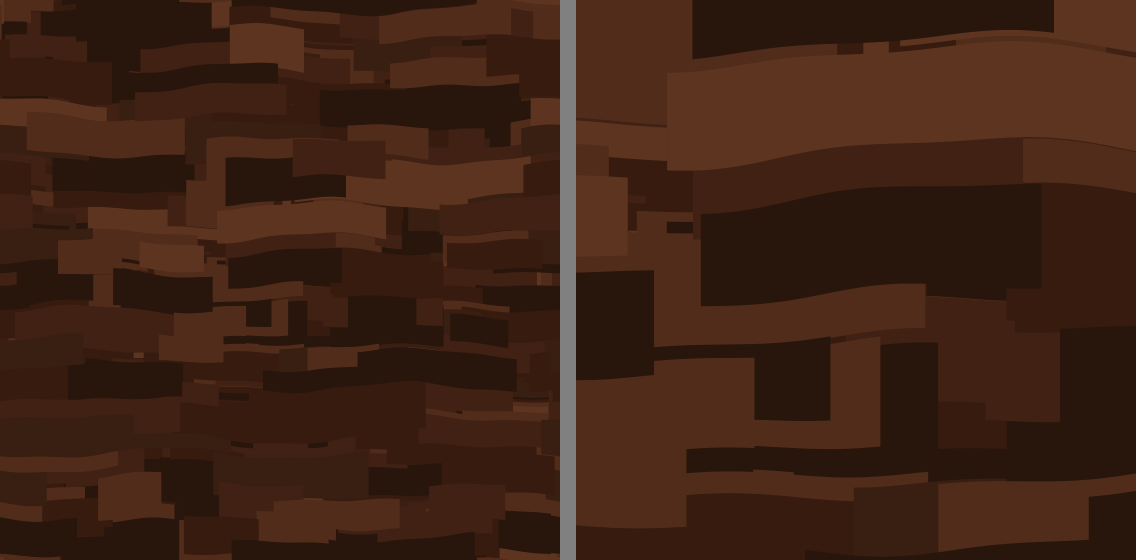
Left, the full canvas; right, a detail of the centre.
This pattern is drawn by a Shadertoy shader. Its source:

```glsl
const float TAU = 6.2831853;
const int PLANK_COUNT = 420;

const vec3 CHARRED  = vec3(0.155, 0.083, 0.043);
const vec3 UMBER    = vec3(0.210, 0.106, 0.056);
const vec3 BARK     = vec3(0.222, 0.120, 0.069);
const vec3 WALNUT   = vec3(0.250, 0.128, 0.077);
const vec3 CHESTNUT = vec3(0.322, 0.174, 0.102);
const vec3 TAN      = vec3(0.365, 0.205, 0.120);

vec4 hash4(float n) {
    return fract(sin(n * vec4(12.989, 78.233, 39.425, 57.113) + 1.7) * 4375.854);
}

// Picks a wood tone; thresholds are the cumulative shares
vec3 woodTone(float t) {
    if (t < 0.23) return CHARRED;
    if (t < 0.42) return UMBER;
    if (t < 0.53) return BARK;
    if (t < 0.73) return WALNUT;
    if (t < 0.93) return CHESTNUT;
    return TAN;
}

// Vertical bend from layered sines with whole periods, so it wraps
float grainBend(vec2 uv) {
    return 0.0065 * sin(TAU * (2.0 * uv.x + uv.y))
         + 0.0035 * sin(TAU * (3.0 * uv.x - 2.0 * uv.y) + 1.3)
         + 0.0018 * sin(TAU * (7.0 * uv.x + 3.0 * uv.y) + 4.0);
}

// Shortest offset between two points on the repeating tile
vec2 wrapOffset(vec2 a, vec2 b) {
    return fract(a - b + 0.5) - 0.5;
}

// Coverage of an axis-aligned box with edges one pixel soft
float boxCoverage(vec2 offset, vec2 halfSize, vec2 resolution) {
    vec2 inside = clamp((halfSize - abs(offset)) * resolution + 0.5, 0.0, 1.0);
    return inside.x * inside.y;
}

// Overlapping planks, composited front to back
vec3 plankPile(vec2 uv, vec2 resolution) {
    vec3 color = vec3(0.0);
    float remaining = 1.0;
    for (int i = 0; i < PLANK_COUNT; i++) {
        float id = float(i) + 1.0;
        vec4 place = hash4(id);
        vec2 halfSize = mix(vec2(0.050, 0.023), vec2(0.160, 0.040), place.zw);
        float coverage = boxCoverage(wrapOffset(uv, place.xy), halfSize, resolution);
        // Golden-ratio steps keep the tone shares even
        color += remaining * coverage * woodTone(fract(id * 0.618034));
        remaining *= 1.0 - coverage;
        if (remaining < 0.004) break;
    }
    return color + remaining * UMBER;
}

void mainImage(out vec4 fragColor, in vec2 fragCoord) {
    vec2 uv = fragCoord / iResolution.xy;
    uv.y += grainBend(uv);
    fragColor = vec4(plankPile(uv, iResolution.xy), 1.0);
}
```
